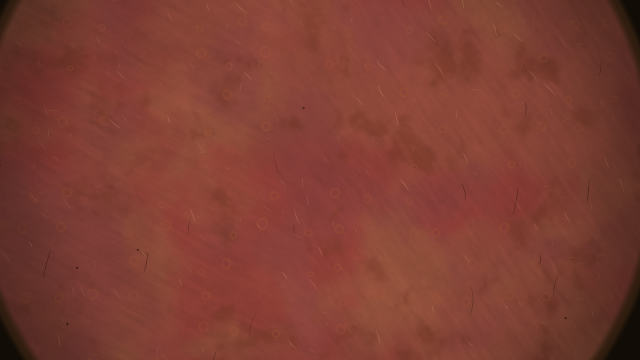
Reproduce this texture procedurally as a WebGL 1 fragment shader.

```glsl
precision highp float;
// Close view of reddish skin through a round, vignetted lens.
// Layered value noise gives blotches and slanted streaks; jittered grids
// scatter fine hairs, pore rings and specks; a disc mask makes the dark rim.
uniform vec2 u_resolution;

const vec3 SKIN = vec3(0.553, 0.281, 0.225);
const vec3 RED = vec3(0.550, 0.225, 0.205);
const vec3 TAN = vec3(0.575, 0.325, 0.235);
const vec3 MAUVE = vec3(0.520, 0.248, 0.240);
const vec3 BROWN = vec3(0.455, 0.215, 0.150);
const vec3 PALE_HAIR = vec3(0.76, 0.52, 0.38);
const vec3 DARK_HAIR = vec3(0.22, 0.09, 0.06);
const vec3 PORE = vec3(0.64, 0.33, 0.20);
const vec3 RIM = vec3(0.19, 0.115, 0.06);
const vec3 OUTSIDE = vec3(0.065, 0.048, 0.022);

float hash(vec2 p) {
  return fract(sin(dot(p, vec2(127.1, 311.7))) * 43758.5453);
}

vec2 hash2(vec2 p) {
  return vec2(hash(p), hash(p + 37.3));
}

float noise(vec2 p) {
  vec2 i = floor(p), f = fract(p);
  f = f * f * (3.0 - 2.0 * f);
  return mix(mix(hash(i), hash(i + vec2(1.0, 0.0)), f.x),
             mix(hash(i + vec2(0.0, 1.0)), hash(i + 1.0), f.x), f.y);
}

float fbm(vec2 p) {
  float sum = 0.0, amp = 0.533;
  for (int i = 0; i < 4; i++) {
    sum += amp * noise(p);
    p = mat2(0.8, 0.6, -0.6, 0.8) * p * 2.03 + 17.1;
    amp *= 0.5;
  }
  return sum;
}

vec2 rotate(vec2 p, float a) {
  return vec2(cos(a) * p.x + sin(a) * p.y, cos(a) * p.y - sin(a) * p.x);
}

// Noise drawn out along an angle, centred on zero
float streaks(vec2 p, float angle) {
  vec2 q = rotate(p, angle);
  return 0.6 * noise(q * vec2(12.0, 75.0)) + 0.4 * noise(q * vec2(27.0, 150.0) + 9.0) - 0.5;
}

// Slightly bowed strands, at most one per grid cell
float hairs(vec2 p, float cell, float share, float angle, float spread,
            float len, float width, float px, float seed) {
  float cover = 0.0;
  vec2 home = floor(p / cell);
  for (int j = -1; j <= 1; j++) {
    for (int i = -1; i <= 1; i++) {
      vec2 id = home + vec2(float(i), float(j));
      vec2 r = hash2(id + seed), s = hash2(id + seed + 71.7);
      vec2 q = rotate(p - (id + r) * cell, angle + spread * (s.x - 0.5));
      float halfLen = len * mix(0.25, 1.0, s.y);
      float along = clamp(q.x, -halfLen, halfLen);
      float t = along / halfLen;
      float bow = (r.x - 0.5) * 0.35 * halfLen * (1.0 - t * t);
      float d = length(vec2(q.x - along, q.y - bow));
      float line = 1.0 - smoothstep(width - 0.5 * px, width + 0.7 * px, d);
      float strength = mix(0.35, 1.0, r.y) * (1.0 - 0.5 * t * t);
      cover = max(cover, line * strength * step(hash(id + seed + 5.9), share));
    }
  }
  return cover;
}

// Scattered rings; a zero radius gives plain dots
float rings(vec2 p, float cell, float share, float radius, float width, float px, float seed) {
  vec2 id = floor(p / cell);
  vec2 r = hash2(id + seed);
  vec2 q = p - (id + 0.25 + 0.5 * r) * cell;
  float d = abs(length(q * vec2(1.0, 0.8 + 0.4 * r.x)) - radius * mix(0.6, 1.2, r.y));
  return (1.0 - smoothstep(width - 0.5 * px, width + px, d)) * step(hash(id + seed + 3.3), share);
}

vec3 skin(vec2 p) {
  vec2 w = p + 0.035 * vec2(noise(p * 9.0), noise(p * 9.0 + 40.0));
  vec3 c = mix(SKIN, TAN, 0.75 * smoothstep(0.46, 0.72, fbm(w * 4.0 + 3.0)));
  c = mix(c, RED, 0.75 * smoothstep(0.46, 0.70, fbm(w * 3.6 + 21.0)));
  c = mix(c, MAUVE, 0.55 * smoothstep(0.50, 0.72, fbm(w * 5.0 + 55.0)));
  c = mix(c, BROWN, 0.55 * smoothstep(0.56, 0.82, fbm(w * 12.0 + 80.0)));
  float grain = mix(streaks(p, -0.5), streaks(p, -0.95), smoothstep(-0.4, 0.2, p.x));
  float fine = noise(p * 120.0) - 0.5;
  return c * (1.0 + 0.09 * grain + 0.025 * fine + 0.12 * (fbm(w * 8.0) - 0.5));
}

void main() {
  float px = 1.0 / u_resolution.y;
  vec2 p = (gl_FragCoord.xy - 0.5 * u_resolution) * px;
  vec3 color = skin(p);

  // Pores, hairs and specks
  color = mix(color, PORE, 0.35 * rings(p, 0.095, 0.45, 0.011, 0.0015, px, 11.0));
  color = mix(color, PALE_HAIR, 0.55 * hairs(p, 0.085, 0.34, -1.0, 0.8, 0.022, 0.0008, px, 2.0));
  color = mix(color, PALE_HAIR, 0.30 * hairs(p, 0.065, 0.30, -0.8, 2.4, 0.014, 0.0007, px, 31.0));
  color = mix(color, DARK_HAIR, 0.60 * hairs(p, 0.21, 0.34, -1.6, 0.7, 0.045, 0.0008, px, 63.0));
  color = mix(color, DARK_HAIR, 0.80 * rings(p, 0.15, 0.14, 0.0, 0.0022, px, 47.0));

  // Lens shading, soft brown rim and dark surround
  float r = length(p - vec2(-0.016, 0.037));
  color *= 1.0 - 0.10 * smoothstep(0.35, 0.78, r) - 0.27 * smoothstep(0.66, 0.95, r);
  color = mix(color, RIM, smoothstep(0.925, 0.953, r));
  color = mix(color, OUTSIDE, smoothstep(0.955, 0.978, r));
  gl_FragColor = vec4(color, 1.0);
}
```
